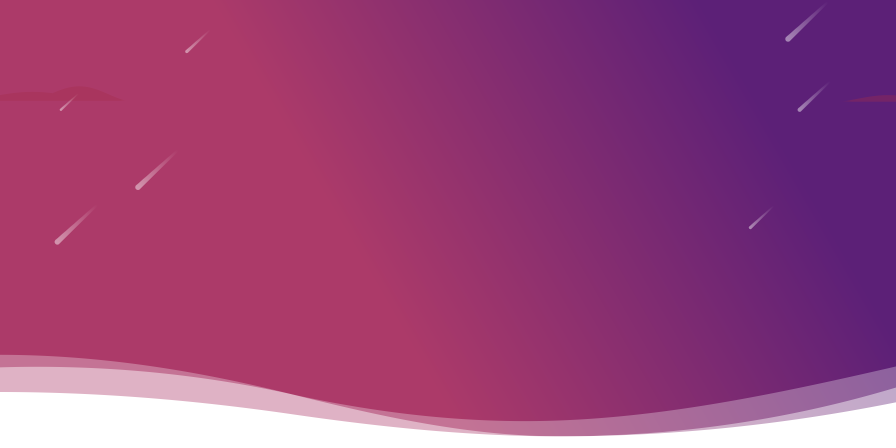
Reproduce this background procedurally as a WebGL 2 fragment shader.

```glsl
#version 300 es
precision highp float;
// Dusk backdrop: a slanted pink to violet gradient with faint clouds,
// tapered meteors, and translucent waves above a white foreground.
// Lengths are in canvas heights; waves are smooth cubic splines.

uniform vec2 u_resolution;
out vec4 fragColor;

const vec3 PINK = vec3(0.675, 0.228, 0.412);
const vec3 VIOLET = vec3(0.360, 0.125, 0.468);
const vec3 CLOUD_RED = vec3(0.64, 0.17, 0.28);
const vec3 WHITE = vec3(1.0);
const float SHOULDER_X = 0.651;
const float RIGHT_X = 2.0;

// Antialiased coverage, positive distance being inside
float cover(float d, float pixel) {
    return clamp(d / pixel + 0.5, 0.0, 1.0);
}

// Cubic between two heights with given end slopes
float hermite(float x, vec2 span, vec2 heights, vec2 slopes) {
    float len = span.y - span.x;
    float t = (x - span.x) / len;
    float s = 1.0 - t;
    return mix(heights.x, heights.y, t * t * (3.0 - 2.0 * t))
         + len * t * s * (slopes.x * s - slopes.y * t);
}

// Wave height from left edge, shoulder, trough and right edge
float waveHeight(float x, float troughX, vec4 h, vec3 slopes) {
    if (x < SHOULDER_X)
        return hermite(x, vec2(0.0, SHOULDER_X), h.xy, slopes.xy);
    if (x < troughX)
        return hermite(x, vec2(SHOULDER_X, troughX), h.yz, vec2(slopes.y, 0.0));
    return hermite(x, vec2(troughX, RIGHT_X), h.zw, vec2(0.0, slopes.z));
}

// Rounded mound that falls smoothly to zero
float mound(float x, float center, float halfWidth, float height) {
    float u = min(abs(x - center) / halfWidth, 1.0);
    float falloff = 1.0 - u * u;
    return height * falloff * falloff;
}

// Flat-bottomed cloud made from a main and a side mound
float cloud(vec2 p, vec2 base, float size, float pixel) {
    vec2 q = p - base;
    float top = max(mound(q.x, 0.0, 1.2 * size, 0.34 * size),
                    mound(q.x, -1.1 * size, 1.7 * size, 0.21 * size));
    return cover(top - q.y, pixel) * cover(q.y, pixel) * smoothstep(0.0, 2.0 * pixel, top);
}

// Streak with a round head and a tail fading up to the right
float meteor(vec2 p, vec2 head, float size, float pixel) {
    vec2 tail = size * vec2(1.0, 0.93);
    vec2 q = p - head;
    float along = clamp(dot(q, tail) / dot(tail, tail), 0.0, 1.0);
    float radius = 0.068 * size * (1.0 - 0.6 * along);
    return cover(radius - length(q - along * tail), pixel) * (1.0 - along);
}

void main() {
    float pixel = 1.0 / u_resolution.y;
    vec2 p = gl_FragCoord.xy * pixel;
    p.x *= RIGHT_X * u_resolution.y / u_resolution.x;

    // Slanted sky
    float slant = dot(p - vec2(0.0, 1.0), vec2(0.866, 0.5));
    vec3 color = mix(PINK, VIOLET, clamp((slant - 0.406) / 0.947, 0.0, 1.0));

    // Clouds at both edges
    float clouds = max(cloud(p, vec2(0.177, 0.775), 0.095, pixel),
                       cloud(p, vec2(2.06, 0.773), 0.07, pixel));
    color = mix(color, CLOUD_RED, 0.34 * clouds);

    // Meteors: head position and size
    vec3 meteors[7] = vec3[7](
        vec3(0.417, 0.885, 0.052), vec3(0.136, 0.755, 0.039),
        vec3(0.308, 0.582, 0.089), vec3(0.128, 0.460, 0.089),
        vec3(1.759, 0.913, 0.089), vec3(1.785, 0.755, 0.068),
        vec3(1.675, 0.492, 0.052));
    for (int i = 0; i < 7; i++) {
        vec3 m = meteors[i];
        color = mix(color, WHITE, 0.45 * meteor(p, m.xy, m.z, pixel));
    }

    // Two crossing veils, brighter where they overlap
    float steep = waveHeight(p.x, 1.25, vec4(0.208, 0.120, 0.026, 0.135), vec3(0.0, -0.25, 0.30));
    float gentle = waveHeight(p.x, 1.172, vec4(0.180, 0.120, 0.060, 0.182), vec3(0.03, -0.22, 0.23));
    float either = cover(max(steep, gentle) - p.y, pixel);
    float both = cover(min(steep, gentle) - p.y, pixel);
    color = mix(color, WHITE, 0.29 * either + 0.32 * both);

    // Solid foreground
    float ground = waveHeight(p.x, 1.25, vec4(0.125, 0.0755, 0.026, 0.102), vec3(0.0, -0.145, 0.20));
    color = mix(color, WHITE, cover(ground - p.y, pixel));

    fragColor = vec4(color, 1.0);
}
```
